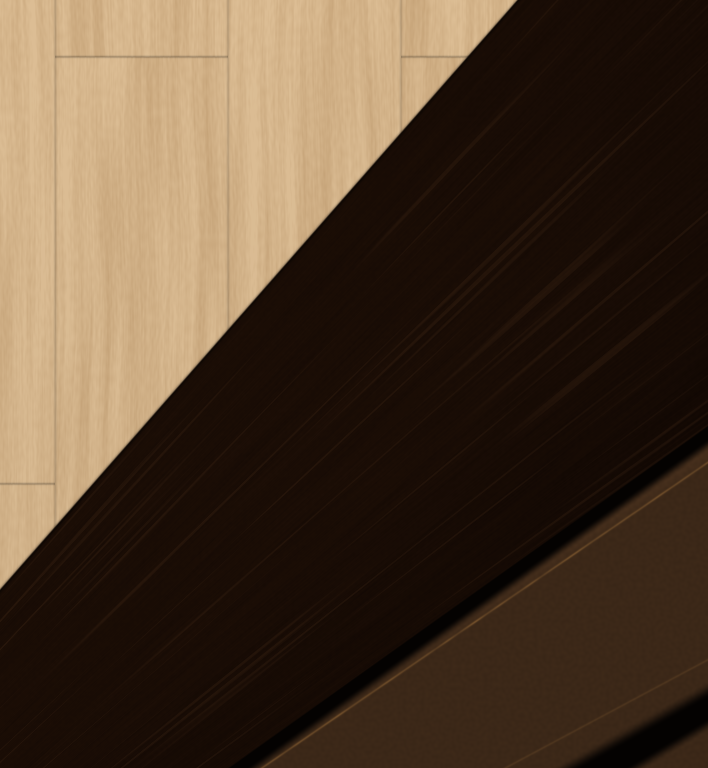
A Shadertoy shader for this texture:

```glsl
#define PLANK_WIDTH 0.225
#define PLANK_START 0.072
#define JOINT_HEIGHT 0.926
#define JOINT_STEP 0.556
#define EDGE_SOFT 0.0013
#define OAK_LIGHT vec3(0.855, 0.735, 0.575)
#define OAK_DARK vec3(0.735, 0.595, 0.425)
#define PANEL_LIGHT vec3(0.112, 0.056, 0.023)
#define PANEL_DARK vec3(0.062, 0.027, 0.010)
#define TRIM_COLOR vec3(0.232, 0.155, 0.093)
#define SHADOW_COLOR vec3(0.016, 0.008, 0.004)
#define THREAD_COLOR vec3(0.46, 0.32, 0.17)

vec2 hashGradient(vec2 cell) {
    vec2 q = fract(cell * vec2(0.1031, 0.1137));
    q += dot(q, q.yx + 33.33);
    float angle = 6.2832 * fract((q.x + q.y) * q.x * 7.31);
    return vec2(cos(angle), sin(angle));
}

float gradientNoise(vec2 p) {
    vec2 i = floor(p), f = fract(p);
    vec2 u = f * f * f * (f * (f * 6.0 - 15.0) + 10.0);
    vec2 e = vec2(0.0, 1.0);
    float low = mix(dot(hashGradient(i), f),
                    dot(hashGradient(i + e.yx), f - e.yx), u.x);
    float high = mix(dot(hashGradient(i + e.xy), f - e.xy),
                     dot(hashGradient(i + e.yy), f - e.yy), u.x);
    return mix(low, high, u.y);
}

// Layers of streaks: x runs across the grain, y along it.
float grain(vec2 p) {
    float sum = 0.0, amplitude = 0.55;
    for (int i = 0; i < 4; i++) {
        sum += amplitude * gradientNoise(p);
        p = p * vec2(2.3, 1.7) + 17.3;
        amplitude *= 0.72;
    }
    return sum;
}

// Signed distance to the line a-b, positive on its upper left.
float lineSide(vec2 p, vec2 a, vec2 b) {
    vec2 d = normalize(b - a);
    return d.x * (p.y - a.y) - d.y * (p.x - a.x);
}

float softStep(float d) {
    float w = max(EDGE_SOFT, 0.7 / iResolution.y);
    return smoothstep(-w, w, d);
}

float stroke(float d, float width) {
    return exp(-d * d / (width * width));
}

vec3 oakFloor(vec2 p) {
    float across = (p.x - PLANK_START) / PLANK_WIDTH;
    float column = floor(across);
    float joint = JOINT_HEIGHT + JOINT_STEP * column;
    float rowDistance = abs(mod(p.y - joint + JOINT_STEP, 2.0 * JOINT_STEP) - JOINT_STEP);
    float seamDistance = (0.5 - abs(fract(across) - 0.5)) * PLANK_WIDTH;

    // Long streaks with a slow sway, then short pores
    float row = floor((p.y - joint) / (2.0 * JOINT_STEP));
    vec2 local = p + vec2(column * 7.7, row * 3.1);
    local.x += 0.012 * gradientNoise(local * vec2(8.0, 3.0));
    float streaks = grain(local * vec2(42.0, 2.2));
    float pores = gradientNoise(local * vec2(310.0, 75.0));
    float broad = gradientNoise(local * vec2(14.0, 0.8));
    vec3 color = mix(OAK_LIGHT, OAK_DARK,
                     clamp(0.27 + 0.65 * streaks + 0.2 * pores + 0.4 * broad, 0.0, 1.0));
    color *= 1.0 - 0.13 * stroke(seamDistance, 0.0018);
    color *= 1.0 - 0.22 * stroke(rowDistance, 0.0016);
    return color * (0.98 + 0.03 * p.y);
}

// The grain fans out between the two borders of the panel.
vec3 darkPanel(vec2 p, float fan) {
    float along = dot(p, vec2(0.74, 0.67));
    float streaks = grain(vec2(fan * 36.0, along * 2.5));
    float fine = gradientNoise(vec2(fan * 240.0, along * 9.0));
    float speckle = gradientNoise(p * 190.0);
    float shade = 0.76 + 0.35 * streaks + 0.22 * fine + 0.14 * speckle;
    shade -= 0.30 * smoothstep(0.55, 1.0, fan) + 0.22 * smoothstep(0.45, 1.0, p.x);
    vec3 color = mix(PANEL_DARK, PANEL_LIGHT, clamp(shade, 0.0, 1.2));
    float glint = smoothstep(0.24, 0.5, gradientNoise(vec2(fan * 85.0, along * 1.6 + 5.0)));
    return color + glint * vec3(0.045, 0.031, 0.018);
}

vec3 trim(vec2 p, float below) {
    float thread = lineSide(p, vec2(0.341, 0.0), vec2(0.922, 0.398));
    float crease = lineSide(p, vec2(0.658, 0.0), vec2(0.922, 0.141));
    float grooveTop = lineSide(p, vec2(0.742, 0.0), vec2(0.922, 0.100));
    float grooveBottom = lineSide(p, vec2(0.825, 0.0), vec2(0.922, 0.058));
    vec3 color = TRIM_COLOR * (1.0 + 0.07 * gradientNoise(p * 170.0));
    color *= 1.0 + 0.16 * smoothstep(-0.004, 0.012, thread);
    float broken = 0.65 + 0.6 * gradientNoise(p * 38.0);
    color = mix(color, THREAD_COLOR, stroke(thread, 0.0015) * broken);
    color = mix(color, THREAD_COLOR, 0.28 * stroke(crease, 0.0015));

    // Contact shadow and lower groove
    float groove = smoothstep(0.012, -0.008, grooveTop) * smoothstep(-0.010, 0.006, grooveBottom);
    float contact = 1.0 - smoothstep(0.013, 0.027, below);
    return mix(color, SHADOW_COLOR, max(groove, contact));
}

void mainImage(out vec4 fragColor, in vec2 fragCoord) {
    vec2 p = fragCoord / iResolution.y;
    float floorSide = lineSide(p, vec2(0.0, 0.232), vec2(0.674, 1.0));
    float panelSide = lineSide(p, vec2(0.298, 0.0), vec2(0.922, 0.445));
    float fan = -floorSide / max(panelSide - floorSide, 0.01);

    vec3 color = trim(p, -panelSide);
    color = mix(color, darkPanel(p, fan), softStep(panelSide));
    color = mix(color, oakFloor(p), softStep(floorSide));
    color *= 1.0 - 0.45 * stroke(floorSide + 0.001, 0.0025);
    fragColor = vec4(color, 1.0);
}
```
